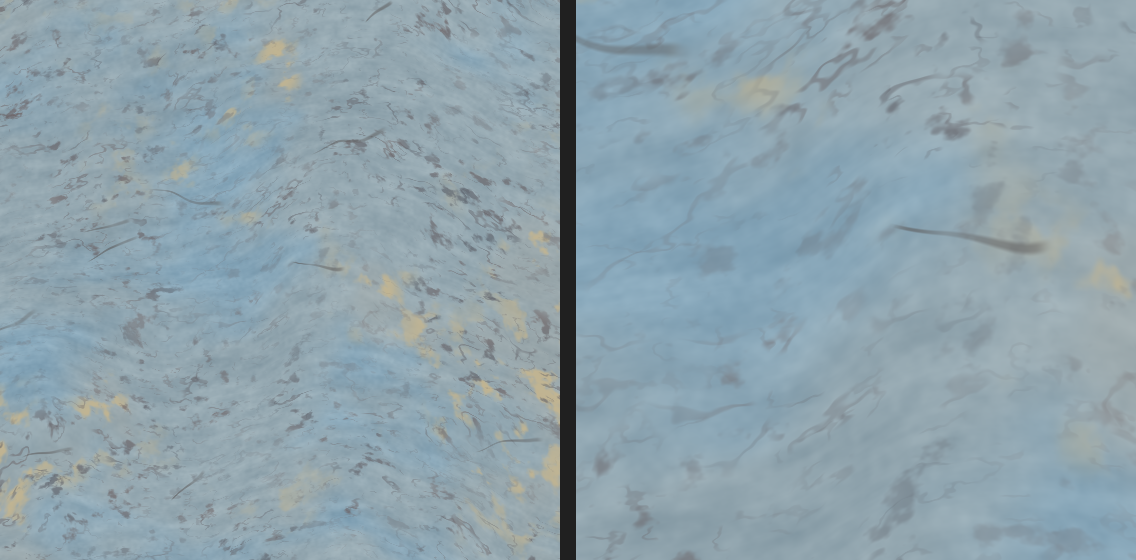
Left, the full canvas; right, a detail of the centre.
Give the GLSL for this texture, as a Shadertoy shader.

```glsl
float hash(vec2 p) {
    vec3 q = fract(vec3(p.xyx) * 0.1031);
    q += dot(q, q.yzx + 33.33);
    return fract((q.x + q.y) * q.z);
}

float noise(vec2 p) {
    vec2 cell = floor(p), f = fract(p);
    f = f * f * (3.0 - 2.0 * f);
    return mix(mix(hash(cell), hash(cell + vec2(1, 0)), f.x),
               mix(hash(cell + vec2(0, 1)), hash(cell + vec2(1, 1)), f.x), f.y);
}

float fbm(vec2 p) {
    float sum = 0.0, amplitude = 0.533;
    for (int i = 0; i < 4; i++) {
        sum += amplitude * noise(p);
        p = mat2(0.8, 0.6, -0.6, 0.8) * p * 2.03 + 17.3;
        amplitude *= 0.5;
    }
    return sum;
}

// Bends horizontal strokes: rising at upper left, falling at lower right
vec2 brushFlow(vec2 p) {
    float slope = 0.32 * (p.x - 0.4) * (p.x - 0.4) - 0.1 * p.x * p.y;
    float wave = 0.13 * noise(p * 3.1 + 4.0) + 0.025 * noise(p * 11.0);
    return vec2(p.x, p.y + slope + wave);
}

// Thin curved lines, broken into short dashes
float cracks(vec2 q, vec2 scale, float width) {
    float line = abs(fbm(q * scale) - 0.5);
    float gaps = smoothstep(0.5, 0.74, noise(q * scale * 1.9 + 31.0));
    return (1.0 - smoothstep(width * 0.2, width, line)) * gaps;
}

// Sparse longer scratches that taper toward one end
float scratches(vec2 p) {
    float mask = 0.0;
    vec2 grid = p * 5.0, home = floor(grid);
    for (int y = -1; y <= 1; y++)
    for (int x = -1; x <= 1; x++) {
        vec2 cell = home + vec2(x, y);
        vec2 d = grid - cell - vec2(hash(cell + 3.0), hash(cell + 8.0));
        float angle = mix(-0.3, 0.85, hash(cell + 15.0));
        float c = cos(angle), s = sin(angle);
        d = mat2(c, -s, s, c) * d;
        float size = mix(0.12, 0.38, hash(cell + 21.0));
        float along = d.x / size;
        float width = 0.024 * (0.35 + 0.65 * smoothstep(-1.0, 0.9, along));
        float bend = 0.09 * (noise(grid * 4.0) - 0.5);
        float body = 1.0 - smoothstep(width * 0.2, width, abs(d.y + bend));
        body *= 1.0 - smoothstep(0.75, 1.0, abs(along));
        mask = max(mask, body * step(0.68, hash(cell + 40.0)));
    }
    return mask;
}

void mainImage(out vec4 fragColor, in vec2 fragCoord) {
    vec2 p = fragCoord / iResolution.y;
    vec2 q = brushFlow(p);

    // Blue paint with cloudy patches, strokes and grain
    float cloud = fbm(p * 5.0 + 7.0) - 0.5;
    float strokes = fbm(q * vec2(13.0, 75.0)) - 0.5;
    float mottle = fbm(q * vec2(45.0, 70.0) + 9.0) - 0.5;
    float grain = noise(p * 170.0) - 0.5;
    vec3 color = vec3(0.582, 0.658, 0.693);
    color += vec3(1.0, 0.9, 0.8) * (0.05 * cloud + 0.09 * strokes + 0.08 * mottle + 0.025 * grain);

    float blue = smoothstep(0.52, 0.75, fbm(q * vec2(2.6, 5.0) + 22.0));
    color += blue * vec3(-0.055, -0.005, 0.035);

    // Warm undercoat showing through in clusters
    float worn = smoothstep(0.48, 0.68, fbm(p * 4.3 + 51.0));
    float chips = smoothstep(0.53, 0.72, fbm(q * vec2(27.0, 34.0) + 13.0));
    color = mix(color, vec3(0.66, 0.66, 0.63), 0.3 * worn);
    color = mix(color, vec3(0.77, 0.71, 0.56), 0.9 * worn * chips);

    // Brown-gray creases, flecks and scratches
    float density = 0.35 + 0.65 * smoothstep(0.38, 0.62, fbm(p * 6.0 + 70.0));
    float creases = cracks(q, vec2(15.0, 32.0), 0.035);
    float fine = cracks(q + 5.0, vec2(30.0, 62.0), 0.045);
    float flecks = smoothstep(0.64, 0.8, fbm(q * vec2(40.0, 62.0) + 90.0));
    float hue = noise(p * 23.0 + 60.0);
    vec3 crease = mix(vec3(0.36, 0.39, 0.43), vec3(0.44, 0.38, 0.38), hue);
    color = mix(color, crease, density * (0.45 * creases + 0.28 * fine));
    color = mix(color, crease, 0.65 * density * flecks);
    color = mix(color, vec3(0.36, 0.35, 0.35), 0.6 * scratches(p) * (0.35 + 0.65 * noise(p * 45.0)));

    fragColor = vec4(color, 1.0);
}
```
